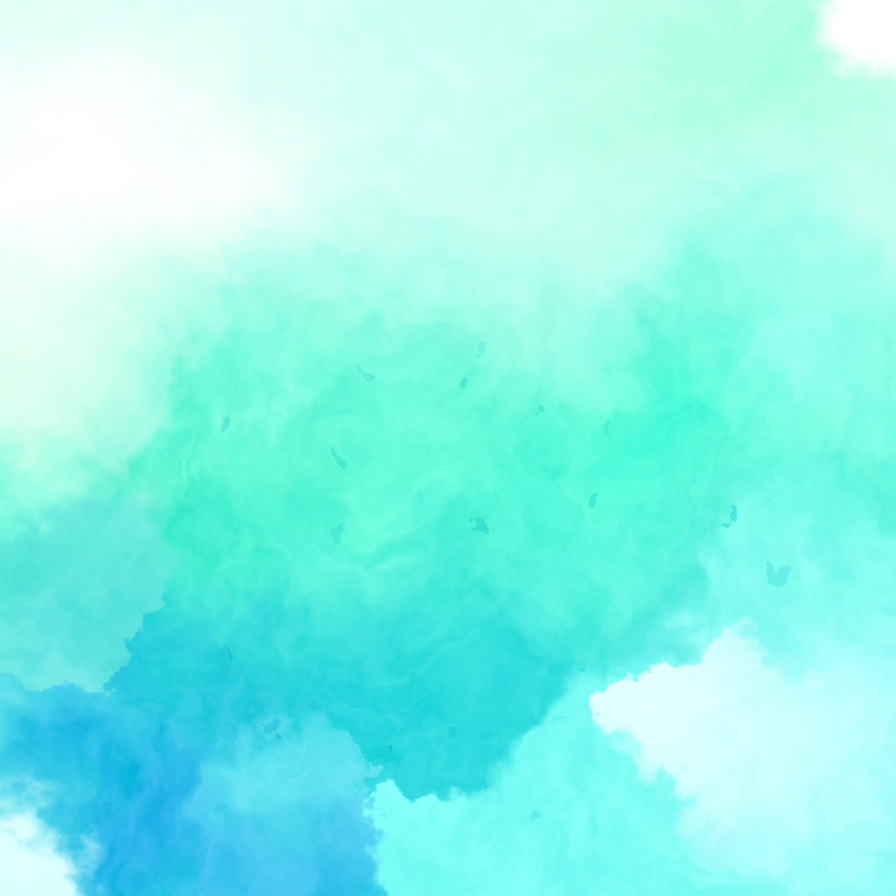
Reproduce this background procedurally as a Shadertoy shader.

```glsl
// Watercolour background: mint and aqua washes sinking into blue, with torn pale edges.
#define WARP 0.20
#define EDGE_ROUGHNESS 0.13
#define GRAIN 0.21
#define DROP_COUNT 28
#define DROP_SIZE 0.0085
#define MINT vec3(0.80, 1.00, 0.95)
#define AQUA vec3(0.38, 0.98, 0.85)
#define TEAL vec3(0.13, 0.84, 0.86)
#define BLUE vec3(0.09, 0.69, 0.90)
#define SKY vec3(0.47, 0.99, 0.96)
#define FOAM vec3(0.88, 1.00, 1.00)

float hash(vec2 p) {
    vec3 q = fract(p.xyx * 0.1031);
    q += dot(q, q.yzx + 33.33);
    return fract((q.x + q.y) * q.z);
}

float noise(vec2 p) {
    vec2 i = floor(p), f = fract(p), e = vec2(0, 1);
    f = f * f * (3.0 - 2.0 * f);
    return mix(mix(hash(i), hash(i + e.yx), f.x), mix(hash(i + e.xy), hash(i + e.yy), f.x), f.y);
}

float fbm(vec2 p) {
    float sum = 0.0, amp = 0.5;
    for (int i = 0; i < 5; i++) {
        sum += amp * noise(p);
        p = p * 2.03 + 17.3;
        amp *= 0.5;
    }
    return sum;
}

vec2 wobble(vec2 p) { return vec2(fbm(p), fbm(p + 41.7)) - 0.48; }

// Soft pool of pigment
void wash(inout vec3 paint, vec2 p, vec2 centre, vec2 radius, vec3 tint, float strength) {
    vec2 q = (p - centre) / radius;
    paint = mix(paint, tint, strength * exp(-dot(q, q)));
}

float disc(vec2 p, vec2 centre, float radius) { return length(p - centre) - radius; }

float cover(float dist, float softness) { return 1.0 - smoothstep(-softness, softness, dist); }

float blend(float a, float b) {
    float h = max(0.08 - abs(a - b), 0.0);
    return min(a, b) - h * h * 3.1;
}

// Dried tide marks: tone in soft steps
float terrace(float tone) {
    tone *= 10.0;
    return (floor(tone) + smoothstep(0.3, 0.7, fract(tone))) / 10.0 - 0.43;
}

// Small rounded drops of darker pigment
float drops(vec2 p) {
    float mask = 0.0;
    for (int i = 0; i < DROP_COUNT; i++) {
        vec2 id = vec2(float(i), 7.0);
        vec2 centre = mix(vec2(0.05, 0.08), vec2(0.9, 0.68), vec2(hash(id), hash(id + 19.0)));
        float stretch = mix(0.75, 1.35, hash(id + 37.0));
        float size = DROP_SIZE * mix(0.4, 1.1, hash(id + 53.0));
        float dist = length((p - centre) * vec2(stretch, 1.0 / stretch)) - size;
        mask = max(mask, cover(dist, 0.0013) * mix(0.2, 0.7, hash(id + 71.0)));
    }
    return mask;
}

void mainImage(out vec4 fragColor, in vec2 fragCoord) {
    vec2 uv = fragCoord / iResolution.xy;
    vec2 fine = wobble(uv * 42.0);
    vec2 p = uv + WARP * wobble(uv * 5.0) + 0.06 * fine;
    vec2 torn = uv + EDGE_ROUGHNESS * (wobble(uv * 8.0) + 0.4 * fine);
    float patchy = smoothstep(0.3, 0.7, noise(uv * 7.0 + 3.0));
    float soft = mix(0.003, 0.022, patchy);

    // Vertical ground
    vec3 paint = mix(MINT, AQUA, 1.0 - smoothstep(0.48, 0.83, p.y));
    paint = mix(paint, TEAL, 1.0 - smoothstep(0.18, 0.48, p.y));

    // Upper pools
    wash(paint, p, vec2(0.84, 0.93), vec2(0.20, 0.12), vec3(0.65, 1.0, 0.88), 0.9);
    wash(paint, p, vec2(0.76, 0.69), vec2(0.13, 0.06), vec3(0.52, 0.98, 0.91), 0.6);
    wash(paint, p, vec2(0.94, 0.58), vec2(0.13, 0.15), vec3(0.57, 1.0, 0.94), 0.85);
    wash(paint, p, vec2(0.76, 0.53), vec2(0.08, 0.13), vec3(0.21, 0.97, 0.82), 0.85);
    wash(paint, p, vec2(0.63, 0.48), vec2(0.05, 0.07), vec3(0.25, 0.96, 0.82), 0.6);
    wash(paint, p, vec2(0.36, 0.53), vec2(0.05), vec3(0.31, 0.95, 0.82), 0.6);
    wash(paint, p, vec2(0.21, 0.47), vec2(0.10, 0.07), vec3(0.22, 0.92, 0.78), 0.9);

    // Lower pools
    wash(paint, p, vec2(0.69, 0.33), vec2(0.13), vec3(0.36, 0.97, 0.88), 0.9);
    wash(paint, p, vec2(0.25, 0.26), vec2(0.14, 0.09), vec3(0.14, 0.79, 0.86), 0.7);
    wash(paint, p, vec2(0.17, 0.10), vec2(0.16, 0.12), BLUE, 1.0);
    wash(paint, p, vec2(0.0, 0.22), vec2(0.07, 0.11), vec3(0.48, 0.92, 0.93), 0.85);

    // Pale left flank with a slanted edge, then the bare upper left
    float flank = cover(torn.x - 0.10 - 0.6 * (torn.y - 0.44), soft);
    flank *= smoothstep(0.37, 0.56, p.y) * (1.0 - smoothstep(0.74, 0.84, p.y));
    flank *= mix(0.9, 0.35, smoothstep(0.02, 0.22, uv.x));
    paint = mix(paint, vec3(0.88, 1.0, 0.94), flank);
    wash(paint, p, vec2(0.07, 0.85), vec2(0.23, 0.17), vec3(1.0), 1.0);
    wash(paint, p, vec2(0.22, 0.80), vec2(0.11, 0.07), vec3(1.0), 0.65);

    // Overlapping lobes
    float leftLobe = cover(disc(torn, vec2(0.08, 0.335), 0.098), soft);
    paint = mix(paint, vec3(0.42, 0.91, 0.88), leftLobe * 0.75);
    wash(paint, p, vec2(0.07, 0.35), vec2(0.07, 0.05), vec3(0.28, 0.88, 0.83), 0.6);
    wash(paint, torn, vec2(0.14, 0.43), vec2(0.03), vec3(0.66, 0.98, 0.92), 0.6 * patchy);
    float shore = blend(disc(torn, vec2(0.90, 0.32), 0.14), disc(torn, vec2(0.70, 0.09), 0.14));
    shore = blend(shore, blend(disc(torn, vec2(0.51, 0.0), 0.11), disc(torn, vec2(0.95, 0.1), 0.25)));
    vec3 shoreTint = mix(SKY, vec3(0.42, 0.98, 0.90), smoothstep(0.2, 0.42, p.y));
    paint = mix(paint, shoreTint, cover(shore, soft) * 0.95);
    float baseLobe = cover(disc(torn, vec2(0.325, 0.07), 0.105), soft);
    paint = mix(paint, mix(vec3(0.24, 0.76, 0.94), vec3(0.37, 0.89, 0.94), smoothstep(0.04, 0.15, p.y)), baseLobe * 0.85);

    // Foam: a crisp peak on the left, dissolving to the right
    wash(paint, p, vec2(0.94, 0.17), vec2(0.15, 0.13), vec3(0.78, 1.0, 1.0), 0.9);
    vec2 peak = torn - vec2(0.67, 0.18);
    float foam = cover(dot(peak, vec2(-0.72, 0.69)), 0.003) * cover(dot(peak, vec2(-0.63, -0.77)), 0.012);
    foam *= cover(dot(torn - vec2(0.81, 0.315), vec2(0.6, 0.8)), 0.012);
    paint = mix(paint, FOAM, foam * (1.0 - smoothstep(0.76, 0.98, p.x)) * smoothstep(0.03, 0.17, p.y));

    // Bare corners
    paint = mix(paint, vec3(1.0), cover(disc(torn, vec2(1.01), 0.115), 0.03));
    paint = mix(paint, vec3(0.85, 1.0, 1.0), cover(disc(torn, vec2(0.0), 0.11), 0.025));

    // Brush grain, terraced mottling and drops, strongest where pigment is deep
    float depth = 1.0 - paint.r;
    float streaks = mix(fbm(torn * vec2(18, 70)), fbm(torn * vec2(70, 18)), patchy) - 0.48;
    float mottle = terrace(fbm(p * 11.0)) + terrace(fbm(torn * 32.0));
    paint += (streaks + mottle) * GRAIN * depth * vec3(1.0, 0.3, 0.3);
    paint = mix(paint, paint * vec3(0.45, 0.88, 0.93), drops(uv + 0.04 * fine) * smoothstep(0.1, 0.6, depth));
    fragColor = vec4(clamp(paint, 0.0, 1.0), 1.0);
}
```
